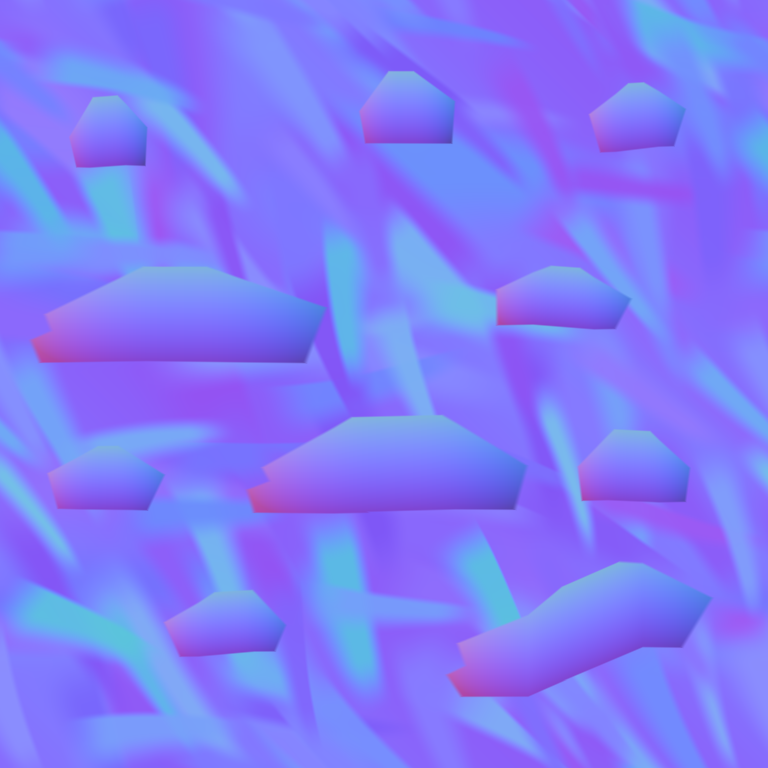
Write a Shadertoy shader that draws this texture map.

```glsl
// Tiling normal map: smooth chiselled stones set in a ground of creased, faceted rock

vec4 hash4(vec2 p) {
    vec4 q = fract(p.xyxy * vec4(0.1031, 0.1030, 0.0973, 0.1099));
    q += dot(q, q.wzxy + 33.33);
    return fract((q.xxyz + q.yzzw) * q.zywx);
}

// Surface tilt from violet (facing down) to cyan (facing up)
vec2 tilt(float t, float sideways) {
    return mix(vec2(0.13, -0.36), vec2(-0.2, 0.56), pow(t, 1.45)) + vec2(sideways, 0.0);
}

// Wedge-shaped facets, crisp along one edge and fading out from it
vec2 facets(vec2 p, float n, float seed, vec2 slope) {
    vec2 g = p * n, cell = floor(g);
    for (int j = -1; j <= 1; j++)
    for (int i = -1; i <= 1; i++) {
        vec2 id = cell + vec2(i, j);
        vec4 h = hash4(mod(id, n) + seed * 17.0);
        vec4 k = hash4(mod(id, n) + seed * 17.0 + 71.0);
        vec2 d = g - id - h.xy;

        // Mostly steep falling diagonals, otherwise nearly level ridges
        float angle = (h.z < 0.58 ? -1.08 : -0.2) + (h.w - 0.5) * 0.7;
        vec2 axis = vec2(cos(angle), sin(angle));
        float along = dot(d, axis);
        float across = dot(d, vec2(-axis.y, axis.x)) * (k.w < 0.5 ? -1.0 : 1.0);
        float width = mix(0.2, 0.52, k.x) * (1.0 - 0.6 * along);
        float soft = mix(0.015, 0.09, fract(k.w * 7.0));

        float mask = smoothstep(-soft, soft, across)
                   * (1.0 - smoothstep(0.35, 1.0, across / width))
                   * (1.0 - smoothstep(0.4, 0.88, abs(along)));
        slope = mix(slope, tilt(k.y, (k.z - 0.5) * 0.3), 0.92 * mask);
    }
    return slope;
}

// Irregular hexagon of unit half size, widest below its middle
float hexagon(vec2 q, vec4 h) {
    float top = q.y + 0.12 * (h.x - 0.5) * q.x - 0.95;
    float bottom = -q.y + 0.12 * (h.y - 0.5) * q.x - 0.95;
    float a = mix(0.45, 0.85, h.z), b = mix(0.45, 0.85, h.w);
    float upper = max(dot(q, vec2(cos(a), sin(a))), dot(q, vec2(-cos(b), sin(b)))) - 0.8;
    float lower = max(dot(q, vec2(0.95, -0.28 * h.w)), dot(q, vec2(-0.95, -0.28 * h.x))) - 0.95;
    return max(max(top, bottom), max(upper, lower));
}

vec3 encode(vec2 slope, float depth) {
    float z = sqrt(max(1.0 - depth * dot(slope, slope), 0.1));
    return vec3(slope, z) * 0.5 + 0.5;
}

void mainImage(out vec4 fragColor, in vec2 fragCoord) {
    vec2 uv = fragCoord / iResolution.xy;
    float pixel = 1.0 / min(iResolution.x, iResolution.y);

    // Creased ground, from broad planes to narrow folds
    vec2 p = uv + 0.01 * sin(6.2831853 * (uv.yx * 2.0 + vec2(0.1, 0.4)));
    vec2 slope = tilt(0.35 + 0.15 * sin(6.2831853 * (uv.x + uv.y)), 0.0);
    slope = facets(p, 3.0, 1.0, slope);
    slope = facets(p, 4.0, 2.0, slope);
    slope = facets(p, 6.0, 3.0, slope);
    slope = facets(p, 7.0, 4.0, slope);
    vec3 color = encode(slope, 1.3);

    // Four rows of stones: one long stone in each of the lower three
    for (int row = 0; row < 4; row++)
    for (int col = 0; col < 3; col++) {
        bool sparse = row % 2 == 0;
        if (sparse && col == 1) continue;
        vec4 h = hash4(vec2(col, row) + 5.0);
        vec4 k = hash4(vec2(col, row) + 43.0);
        bool large = col == 2 - row;

        vec2 center = vec2((float(col) + 0.5) / 3.0, 0.165 + 0.225 * float(row));
        center.x += sparse ? 0.1 * float(1 - col) : 0.0;
        center += (h.xy - 0.5) * vec2(0.06, 0.05);
        vec2 size = large ? vec2(mix(0.15, 0.19, h.z), 0.065)
                          : vec2(mix(0.045, 0.088, h.z), mix(0.037, 0.05, h.w));
        vec2 q = (fract(uv - center + 0.5) - 0.5) / size;

        // Long stones bend in the lowest row and carry a low tail
        float bend = large && row == 0 ? 0.5 : 0.2 * (k.x - 0.5);
        q.y -= bend * clamp(q.x * 2.2, -1.0, 1.0);
        float shape = hexagon(q, k);
        if (large) {
            float tail = hexagon((q - vec2(-0.6, -0.52)) / vec2(0.5, 0.46), k.wzyx);
            shape = min(shape, tail * 0.46);
        }

        vec2 bulge = vec2(-0.4 * q.x * abs(q.x), 0.46 * q.y - 0.03);
        float edge = max(0.0015, pixel) / size.y;
        color = mix(color, encode(bulge, 2.8), 1.0 - smoothstep(-edge, edge, shape));
    }
    fragColor = vec4(color, 1.0);
}
```
